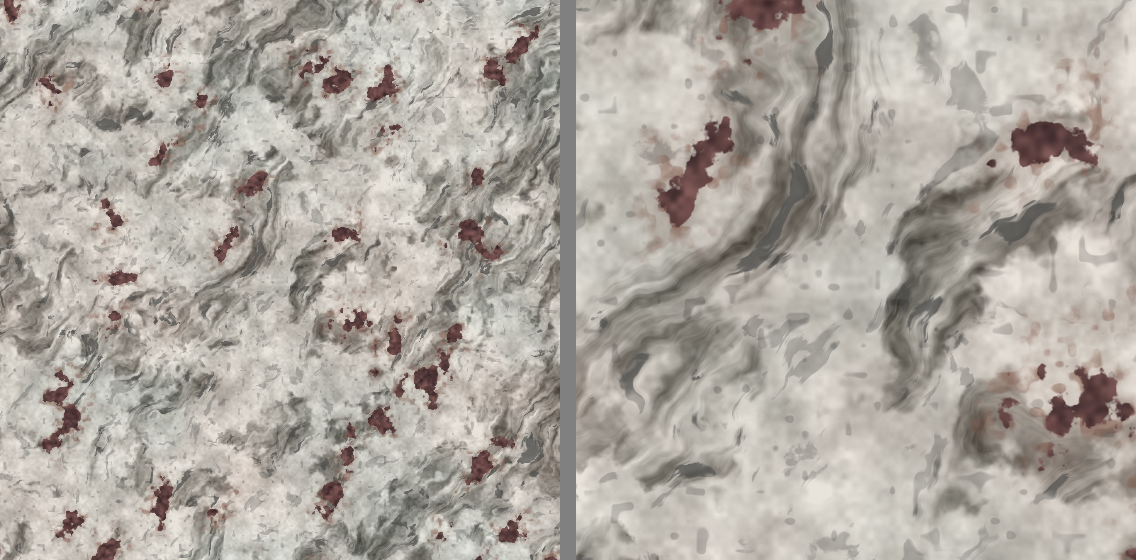
Left, the full canvas; right, a detail of the centre.
Reproduce this texture procedurally as a WebGL 2 fragment shader.

```glsl
#version 300 es
precision highp float;
// Pale granite: cream crystals in a streaked grey matrix with dark red garnets.

uniform vec2 u_resolution;
out vec4 fragColor;

const float GRAIN_ANGLE = 0.92;
const vec3 GARNET_DARK = vec3(0.21, 0.13, 0.14);
const vec3 GARNET_LIGHT = vec3(0.50, 0.34, 0.33);
const vec3 CHARCOAL = vec3(0.31, 0.31, 0.30);
const vec3 RUST = vec3(0.50, 0.33, 0.27);

float hash(vec2 p) {
  vec3 q = fract(p.xyx * 0.1031);
  q += dot(q, q.yzx + 33.33);
  return fract((q.x + q.y) * q.z);
}

vec2 hash2(vec2 p) {
  return vec2(hash(p), hash(p + 71.7));
}

vec2 rotate(vec2 p, float angle) {
  float c = cos(angle), s = sin(angle);
  return vec2(c * p.x + s * p.y, c * p.y - s * p.x);
}

float noise(vec2 p) {
  vec2 cell = floor(p), f = fract(p);
  f = f * f * (3.0 - 2.0 * f);
  float low = mix(hash(cell), hash(cell + vec2(1, 0)), f.x);
  float high = mix(hash(cell + vec2(0, 1)), hash(cell + vec2(1, 1)), f.x);
  return mix(low, high, f.y);
}

float fbm(vec2 p) {
  float sum = 0.0, weight = 0.516;
  for (int i = 0; i < 5; i++) {
    sum += weight * noise(p);
    p = p * 2.03 + 19.3;
    weight *= 0.5;
  }
  return sum;
}

float roundedBox(vec2 p, vec2 halfSize, float radius) {
  vec2 d = abs(p) - halfSize + radius;
  return length(max(d, 0.0)) + min(max(d.x, d.y), 0.0) - radius;
}

// Distance to scattered blocky crystals, one at most per grid cell.
float crystals(vec2 p, float density) {
  float nearest = 1.0;
  vec2 home = floor(p * density);
  for (int k = 0; k < 9; k++) {
    vec2 cell = home + vec2(k % 3, k / 3) - 1.0;
    if (hash(cell + 5.1) > 0.48) continue;
    vec2 center = (cell + 0.15 + 0.7 * hash2(cell + 9.4)) / density;
    vec2 halfSize = mix(vec2(0.03, 0.02), vec2(0.11, 0.045), hash2(cell + 23.8));
    vec2 local = rotate(p - center, mix(-0.7, 1.1, hash(cell + 41.2)));
    nearest = min(nearest, roundedBox(local, halfSize, 0.018));
  }
  return nearest;
}

// Distance to scattered clumps stretched along the grain.
float clumps(vec2 p, float density, float share, vec2 radii) {
  float nearest = 1.0;
  vec2 home = floor(p * density);
  for (int k = 0; k < 9; k++) {
    vec2 cell = home + vec2(k % 3, k / 3) - 1.0;
    if (hash(cell + 13.6) > share) continue;
    vec2 center = (cell + hash2(cell + 3.7)) / density;
    float radius = mix(radii.x, radii.y, hash(cell + 57.3));
    vec2 local = rotate(p - center, GRAIN_ANGLE + hash(cell) - 0.5);
    nearest = min(nearest, length(local * vec2(0.78, 1.25)) - radius);
  }
  return nearest;
}

void main() {
  vec2 p = gl_FragCoord.xy / min(u_resolution.x, u_resolution.y);
  vec2 warp = vec2(fbm(p * 9.0), fbm(p * 9.0 + 47.0)) - 0.5;
  vec2 grain = rotate(p + warp * 0.12, GRAIN_ANGLE);
  float ragged = fbm(p * 48.0 + 7.0) - 0.5;
  float speckle = noise(p * 230.0) - 0.5;

  // Cream patches and larger crystals
  float field = 0.65 * fbm(grain * vec2(8.0, 13.0) + 3.0) + 0.35 * fbm(p * 24.0);
  float patches = smoothstep(0.475, 0.54, field + ragged * 0.08);
  float crystal = smoothstep(0.004, -0.004, crystals(p + warp * 0.09, 4.5) + ragged * 0.05);
  float pale = max(patches, crystal);

  // Tones of the streaked matrix and of the cream
  float streak = fbm(grain * vec2(24.0, 95.0)) - 0.5;
  float cloud = fbm(p * 13.0 + 31.0) - 0.5;
  float matrixTone = 0.595 + streak * 0.75 + cloud * 0.25 + speckle * 0.09;
  float paleTone = 0.775 + crystal * 0.03 + ragged * 0.3 + cloud * 0.18 + speckle * 0.08;
  float tone = min(mix(matrixTone, paleTone, pale), 0.89);
  float warmth = 0.8 + 2.6 * (fbm(p * 7.0 + 83.0) - 0.5);
  vec3 color = tone + mix(vec3(-0.005, 0.005, -0.025), vec3(0.02, 0.0, -0.032), warmth);

  // Charcoal flecks, mostly outside the cream
  float fleck = smoothstep(0.64, 0.72, fbm(grain * vec2(38.0, 75.0) + 61.0));
  color = mix(color, CHARCOAL, fleck * mix(0.75, 0.3, pale));
  float pepper = smoothstep(0.83, 0.92, noise(p * 115.0 + 29.0));
  color = mix(color, color * 0.72, pepper * 0.6);

  // Garnets with broken rims and a rusty halo
  float garnet = clumps(p + warp * 0.06, 8.0, 0.5, vec2(0.008, 0.025)) + ragged * 0.085;
  float halo = smoothstep(0.03, 0.0, garnet);
  float rust = smoothstep(0.58, 0.75, noise(p * 140.0 + 11.0));
  color = mix(color, RUST, halo * (0.1 + 0.45 * rust));
  float facet = 0.5 + 0.8 * (noise(p * 125.0 + 5.0) - 0.5) + 0.5 * speckle;
  vec3 garnetColor = mix(GARNET_DARK, GARNET_LIGHT, clamp(facet, 0.0, 1.0));
  color = mix(color, garnetColor, smoothstep(0.002, -0.003, garnet) * 0.95);

  fragColor = vec4(clamp(color, 0.0, 1.0), 1.0);
}
```
